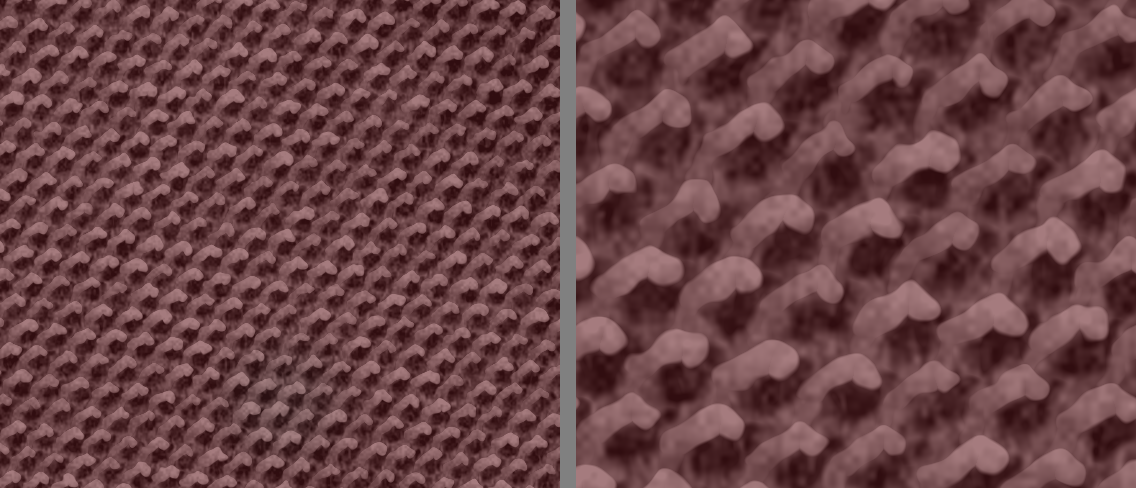
Left: the whole. Right: its middle third, enlarged.
This texture is drawn by a Shadertoy shader. Its source:

```glsl
// Dusty mauve knitted cloth: a slanted lattice of hooked yarn stitches with dark gaps.

float hash(vec2 p) {
    vec3 q = fract(vec3(p.xyx) * 0.1031);
    q += dot(q, q.yzx + 33.33);
    return fract((q.x + q.y) * q.z);
}

float noise(vec2 p) {
    vec2 i = floor(p), f = fract(p);
    f = f * f * (3.0 - 2.0 * f);
    return mix(mix(hash(i), hash(i + vec2(1, 0)), f.x),
               mix(hash(i + vec2(0, 1)), hash(i + vec2(1, 1)), f.x), f.y);
}

// Offset from the nearest point of segment ab to p
vec2 segmentOffset(vec2 p, vec2 a, vec2 b) {
    vec2 ab = b - a;
    return p - a - ab * clamp(dot(p - a, ab) / dot(ab, ab), 0.0, 1.0);
}

vec2 nearer(vec2 a, vec2 b) {
    return dot(a, a) < dot(b, b) ? a : b;
}

// Brightness of one stitch: a rising strand with a blunt hook, and a dim leg to the row below
float stitch(vec2 p, float seed) {
    vec2 tail = vec2(-0.022, -0.017 + 0.004 * (seed - 0.5));
    vec2 crest = vec2(0.007, 0.003);
    vec2 o = segmentOffset(p, tail, crest);
    o = nearer(o, segmentOffset(p, crest, vec2(0.016, -0.004)));
    float radius = 0.0098 + 0.003 * (seed - 0.5);
    float d = length(o) / radius;
    float light = 0.76 + 0.10 * (1.0 - d * d) + 0.17 * dot(o / radius, vec2(-0.3, 0.95));
    light *= mix(0.76, 1.12, smoothstep(-0.028, 0.004, p.x));
    light *= 0.88 + 0.24 * seed;
    light *= 1.0 - smoothstep(0.8, 1.2, d);

    float leg = length(segmentOffset(p, tail, vec2(-0.031, -0.041)));
    return max(light, 0.60 * (1.0 - smoothstep(0.005, 0.013, leg)));
}

void mainImage(out vec4 fragColor, in vec2 fragCoord) {
    vec2 uv = fragCoord / iResolution.y;

    // Slightly uneven cloth with ragged fibre edges
    vec2 p = uv - vec2(0.523, 0.529);
    p += 0.010 * (vec2(noise(uv * 4.0), noise(uv * 4.0 + 37.0)) - 0.5);
    p += 0.007 * (vec2(noise(uv * 70.0), noise(uv * 70.0 + 71.0)) - 0.5);

    // Skewed stitch lattice
    mat2 lattice = mat2(0.0585, -0.0075, 0.0355, 0.0475);
    vec2 home = round(inverse(lattice) * p);
    float yarn = 0.0;
    float gap = 0.0;
    for (int j = -1; j <= 1; j++) {
        for (int i = -1; i <= 1; i++) {
            vec2 id = home + vec2(i, j);
            float seed = hash(id + 100.0);
            vec2 jitter = vec2(seed, hash(id + 211.0)) - 0.5;
            vec2 q = p - lattice * id - 0.007 * jitter;
            yarn = max(yarn, stitch(q, seed));
            // Shadowed hole under the hook, running up past its right side
            float hole = length(segmentOffset(q, vec2(0.002, -0.028), vec2(0.013, -0.021)));
            float cleft = length(segmentOffset(q, vec2(0.020, -0.018), vec2(0.030, -0.006)));
            gap = max(gap, (0.85 + 0.3 * seed) * (1.0 - smoothstep(0.006, 0.020, hole)));
            gap = max(gap, 0.75 * (1.0 - smoothstep(0.002, 0.010, cleft)));
        }
    }

    // Dim inner loops, then the lit yarn on top
    float inner = noise(p * vec2(170.0, 90.0) + 50.0);
    float ground = 0.50 - 0.46 * gap + 0.42 * (inner - 0.5);
    float tone = max(ground, yarn);

    // Fibre grain and broad changes of light
    tone += 0.26 * (noise(uv * 190.0) - 0.5) + 0.14 * (noise(uv * 95.0 + 9.0) - 0.5);
    tone += 0.10 * (noise(uv * 5.0 + 20.0) - 0.5);
    tone -= 0.07 * smoothstep(0.6, 1.15, uv.x) * smoothstep(0.2, 1.0, uv.y);
    vec3 color = mix(vec3(0.22, 0.08, 0.09), vec3(0.60, 0.44, 0.45), clamp(tone, -0.08, 1.12));

    // Faded, greyer patch near the bottom
    float worn = 1.0 - smoothstep(0.02, 0.19, length(uv - vec2(0.58, 0.18)));
    float grey = dot(color, vec3(0.3, 0.59, 0.11));
    color = mix(color, vec3(grey) * vec3(1.1, 0.98, 0.97), 0.28 * worn);

    fragColor = vec4(color, 1.0);
}
```
